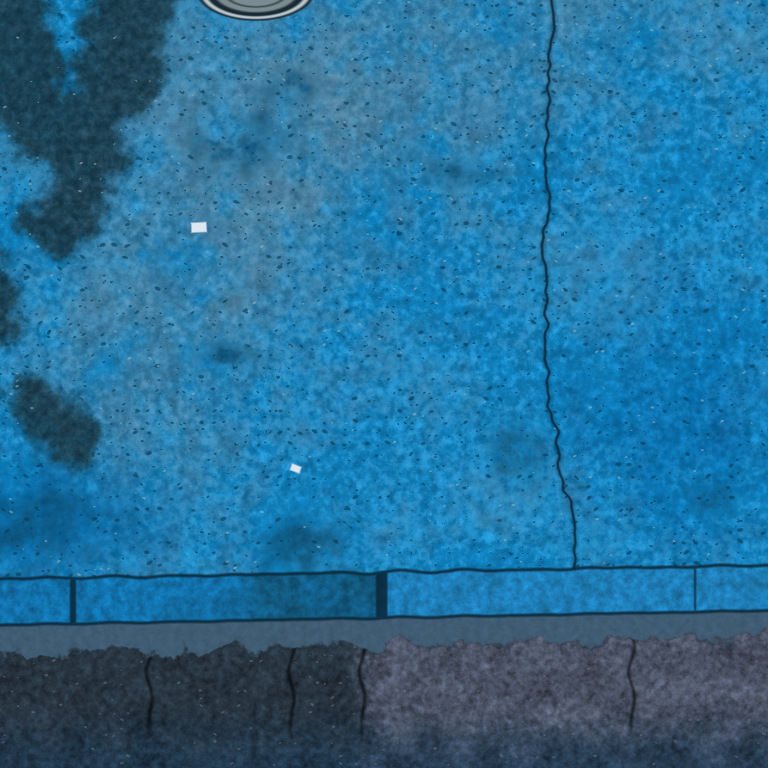
This texture is drawn by a Shadertoy shader. Its source:

```glsl
vec2 hash2(vec2 p) {
    vec3 q = fract(p.xyx * vec3(0.1031, 0.103, 0.0973));
    q += dot(q, q.yzx + 33.33);
    return fract((q.xx + q.yz) * q.zy);
}

float corner(vec2 i, vec2 f, vec2 o) { return dot(hash2(i + o) * 2.0 - 1.0, f - o); }

float gradientNoise(vec2 p) {
    vec2 i = floor(p), f = fract(p), u = f * f * (3.0 - 2.0 * f), e = vec2(0, 1);
    return mix(mix(corner(i, f, e.xx), corner(i, f, e.yx), u.x),
               mix(corner(i, f, e.xy), corner(i, f, e.yy), u.x), u.y);
}

float fbm(vec2 p) {
    float sum = 0.0, amp = 1.0;
    for (int i = 0; i < 5; i++) {
        sum += amp * gradientNoise(p);
        p = mat2(1.6, 1.2, -1.2, 1.6) * p + 17.3;
        amp *= 0.58;
    }
    return sum;
}

float below(float d, float soft) { return 1.0 - smoothstep(-soft, soft, d); }

// b holds center and radii
float blob(vec2 p, vec4 b) {
    vec2 q = (p - b.xy) / b.zw;
    return exp(-dot(q, q));
}

float capsule(vec2 p, vec2 a, vec2 b, float r) {
    vec2 d = b - a;
    return length(p - a - d * clamp(dot(p - a, d) / dot(d, d), 0.0, 1.0)) - r;
}

float box(vec2 p, vec2 center, vec2 size, float angle) {
    float c = cos(angle), s = sin(angle);
    vec2 d = abs(mat2(c, -s, s, c) * (p - center)) - size;
    return max(d.x, d.y);
}

// Scattered flecks, one per cell
float flecks(vec2 p, float scale, float density) {
    vec2 cell = floor(p * scale), h = hash2(cell), k = hash2(cell + 71.7);
    vec2 q = fract(p * scale) - 0.3 - 0.4 * h;
    q.y += q.x * (k.y - 0.5);
    return step(k.x, density) * below(length(q * vec2(1, 1.5)) - 0.1 - 0.17 * h.y, 0.1);
}

vec3 pavement(vec2 p, float soft) {
    float cloud = fbm(p * 7.0), mottled = fbm(p * 22.0 + 8.0), grain = fbm(p * 95.0);

    // Worn grey paint
    float worn = 0.7 * blob(p, vec4(0.47, 0.88, 0.23, 0.17)) + 0.5 * blob(p, vec4(0.27, 0.7, 0.18, 0.2))
               + 0.5 * blob(p, vec4(0.17, 0.47, 0.13, 0.2)) + 0.4 * blob(p, vec4(0.82, 1, 0.2, 0.13));
    worn = clamp(worn + 0.45 * cloud + 0.65 * mottled + 0.25 * grain, 0.0, 1.0);
    vec3 color = mix(vec3(0.06, 0.49, 0.72), vec3(0.13, 0.54, 0.76), smoothstep(-0.4, 0.4, cloud + grain));
    color = mix(color, vec3(0.36, 0.51, 0.6), worn * 0.9);

    // Saturated and dirty blue patches
    float deep = 0.6 * blob(p, vec4(0.9, 0.45, 0.14, 0.15)) + 0.7 * blob(p, vec4(0.06, 0.32, 0.15, 0.08));
    color = mix(color, vec3(0.01, 0.4, 0.65), clamp(deep + 0.5 * mottled, 0.0, 0.8));
    vec4 patches[8] = vec4[8](
        vec4(0.305, 0.81, 0.05, 0.035), vec4(0.38, 0.885, 0.03, 0.02),
        vec4(0.6, 0.775, 0.035, 0.018), vec4(0.29, 0.535, 0.04, 0.016),
        vec4(0.39, 0.29, 0.055, 0.04), vec4(0.67, 0.41, 0.03, 0.03),
        vec4(0.04, 0.32, 0.09, 0.05), vec4(0.93, 0.35, 0.03, 0.02));
    float dirt = 0.0;
    for (int i = 0; i < 8; i++) dirt += blob(p, patches[i]);
    color = mix(color, vec3(0.05, 0.32, 0.47), clamp(dirt * (0.55 + 1.5 * mottled + grain), 0.0, 0.85));

    // Damp stains with ragged borders
    float stain = min(capsule(p, vec2(0.19, 1.03), vec2(0.165, 0.89), 0.06),
                      capsule(p, vec2(0.125, 0.84), vec2(0.09, 0.73), 0.049));
    stain = min(stain, capsule(p, vec2(0.005, 1), vec2(0.04, 0.82), 0.045));
    stain = min(stain, capsule(p, vec2(-0.01, 0.63), vec2(0.005, 0.58), 0.028));
    stain = min(stain, capsule(p, vec2(0.04, 0.49), vec2(0.095, 0.43), 0.027));
    float wet = below(stain + 0.04 * cloud + 0.035 * mottled, 0.018);
    color = mix(color, vec3(0.11, 0.22, 0.27) + 0.05 * grain, wet * 0.87);

    // Grain, pits and chips
    color *= 1.0 + 0.2 * grain + 0.16 * fbm(p * 42.0);
    vec3 pit = vec3(0.03, 0.24, 0.35);
    color = mix(color, pit, 0.65 * flecks(p, 70.0, 0.16 + 0.3 * mottled));
    color = mix(color, pit, 0.65 * flecks(p + 3.1, 125.0, 0.12));
    color = mix(color, vec3(0.58, 0.68, 0.72), 0.6 * flecks(p + 5.7, 110.0, 0.035));

    // Long wandering crack
    float crackX = 0.75 - 0.039 * smoothstep(0.27, 0.52, p.y) + 0.007 * smoothstep(0.75, 1.0, p.y)
                 + 0.012 * gradientNoise(vec2(p.y * 17.0, 4)) + 0.008 * gradientNoise(vec2(p.y * 65.0, 9));
    float crack = abs(p.x - crackX);
    color *= 1.0 - 0.2 * below(crack - 0.004, 0.004);
    return mix(color, vec3(0.03, 0.16, 0.25), 0.9 * below(crack - 0.0015, soft));
}

vec3 road(vec2 p, float gutterEdge) {
    float rough = fbm(p * 24.0), grain = fbm(p * 110.0);
    vec3 color = mix(vec3(0.155, 0.205, 0.25), vec3(0.29, 0.32, 0.39), smoothstep(0.45, 0.49, p.x + 0.02 * rough));
    color = mix(vec3(0.12, 0.22, 0.31), color, 0.2 + 0.8 * smoothstep(0.0, 0.085, p.y + 0.025 * rough));
    color *= 1.0 + 0.3 * rough + 0.45 * grain;
    color = mix(color, vec3(0.43, 0.46, 0.5), 0.5 * flecks(p, 105.0, 0.08));
    vec4 s = abs(p.x + 0.018 * gradientNoise(vec2(p.y * 28.0, 2)) - vec4(0.195, 0.38, 0.472, 0.823));
    float seam = min(min(s.x, s.y), min(s.z, s.w));
    color *= 1.0 - 0.6 * below(seam - 0.002, 0.003) * smoothstep(0.025, 0.07, p.y);
    float edge = p.y - gutterEdge - 0.025 * rough;
    color *= 1.0 - 0.35 * below(abs(edge) - 0.001, 0.005);
    return mix(color, vec3(0.25, 0.36, 0.45) * (1.0 + 0.12 * grain), smoothstep(-0.004, 0.004, edge));
}

vec3 curb(vec2 p) {
    float grime = smoothstep(0.22, 0.4, p.x) * below(p.x - 0.497, 0.006);
    vec3 color = mix(vec3(0.07, 0.45, 0.68), vec3(0.12, 0.5, 0.73), smoothstep(0.48, 0.52, p.x));
    color = mix(color, vec3(0.07, 0.31, 0.43), clamp(0.75 * grime + 0.5 * fbm(p * 23.0), 0.0, 0.9));
    return color * (1.0 + 0.3 * fbm(p * 90.0));
}

void mainImage(out vec4 fragColor, in vec2 fragCoord) {
    vec2 p = fragCoord / iResolution.xy;
    float soft = 1.2 / iResolution.y, wobble = 0.005 * gradientNoise(vec2(p.x * 24.0, 1));
    float top = 0.246 + 0.018 * p.x + wobble, bottom = 0.186 + 0.019 * p.x + 0.5 * wobble;
    vec3 color = mix(pavement(p, soft), curb(p), below(p.y - top, soft));
    color = mix(color, road(p, 0.148 + 0.024 * p.x), below(p.y - bottom, soft));

    // Curb outlines and joints
    vec3 j = abs(p.x - vec3(0.095, 0.497, 0.905)) - vec3(0.004, 0.0075, 0.0012);
    float joint = max(min(j.x, min(j.y, j.z)), max(p.y - top, bottom - p.y));
    float outline = min(joint, min(abs(p.y - top), abs(p.y - bottom)) - 0.002);
    color = mix(color, vec3(0.04, 0.15, 0.22), 0.87 * below(outline, 0.002));

    // Metal cover with concentric rims
    float rim = (length((p - vec2(0.333, 1.012)) / vec2(0.077, 0.039)) - 1.0) * 0.039;
    vec3 metal = mix(vec3(0.1, 0.16, 0.2), vec3(0.72, 0.78, 0.8), below(abs(rim + 0.004) - 0.0018, soft));
    metal = mix(metal, vec3(0.48, 0.55, 0.57), below(rim + 0.011, 0.002));
    metal *= 1.0 - 0.5 * below(abs(rim + 0.018) - 0.001, soft);
    color = mix(color, metal, below(rim, soft));

    // Pale litter
    float litter = min(box(p, vec2(0.259, 0.704), vec2(0.01, 0.0065), 0.05),
                       box(p, vec2(0.385, 0.39), vec2(0.0065, 0.0045), -0.35));
    color = mix(color, vec3(0.86, 0.9, 0.94), below(litter, soft));
    fragColor = vec4(clamp(color, 0.0, 1.0), 1);
}
```
